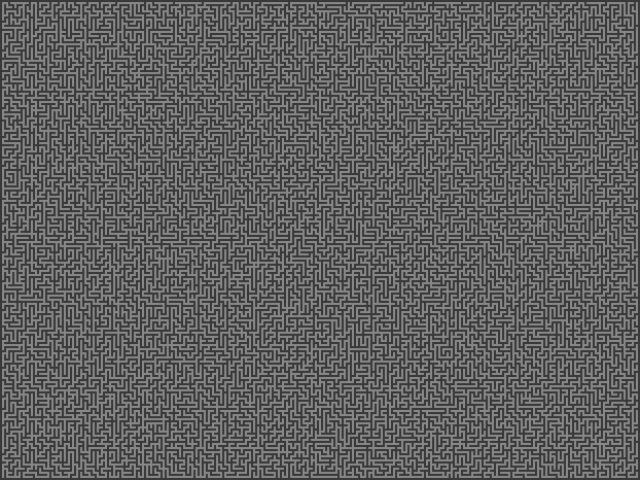
Write a Shadertoy shader that draws this pattern.

```glsl
const ivec2 MAZE = ivec2(155, 116);   // cells across and up
const int STRIDE = 11;                // row length of a block's window
const int AREA = STRIDE * STRIDE;

float hash(vec3 p) {
    p = fract(p * vec3(0.1031, 0.1030, 0.0973));
    p += dot(p, p.zyx + 31.32);
    return fract((p.x + p.y) * p.z);
}

// Ragged blocks, about 7 by 7 cells; (-1, -1) lies outside the maze.
// The side cuts vary only in the core rows, so every block is connected
ivec2 blockOf(ivec2 cell) {
    if (any(lessThan(cell, ivec2(0))) || any(greaterThanEqual(cell, MAZE))) return ivec2(-1);
    int strip = (cell.y + int(4.0 * hash(vec3(cell.x, 19, 11)))) / 7;
    int coreRow = clamp(cell.y, 7 * strip, 7 * strip + 3);
    int column = (cell.x + int(4.0 * hash(vec3(coreRow, 3, 37)))) / 7;
    return ivec2(column, strip);
}

// Wraps into the window; its last row and column always stay blocked
int wrapIndex(int i) {
    return (i + AREA) % AREA;
}

// Depth-first walk through one block.
// Each entry: -1 blocked, 0 unvisited, otherwise index of the parent + 1
void carveBlock(ivec2 block, ivec2 corner, out int parent[AREA]) {
    for (int i = 0; i < AREA; i++) {
        ivec2 cell = corner + ivec2(i % STRIDE, i / STRIDE);
        parent[i] = blockOf(cell) == block ? 0 : -1;
    }
    int moves[4] = int[4](1, STRIDE, -1, -STRIDE);
    ivec2 root = min(corner + 5, MAZE - 1) - corner;
    int at = root.x + root.y * STRIDE;
    parent[at] = at + 1;

    for (int s = 0; s < 140; s++) {
        float dice = 8.0 * hash(vec3(block, s + 5));
        int first = int(dice) & 3;
        int turn = dice < 4.0 ? 1 : 3;
        int next = -1;
        for (int k = 0; k < 4; k++) {
            int n = wrapIndex(at + moves[(first + k * turn) & 3]);
            if (parent[n] == 0) {
                next = n;
                break;
            }
        }
        if (next >= 0) {
            parent[next] = at + 1;
            at = next;
        } else {
            if (parent[at] == at + 1) break;   // back at the root
            at = parent[at] - 1;
        }
    }
}

// 1 where a passage leads from the cell to its neighbour
float passage(ivec2 cell, ivec2 side, ivec2 block, ivec2 corner, int parent[AREA]) {
    ivec2 other = blockOf(cell + side);
    if (other.x < 0) return 0.0;
    if (other != block) return step(hash(vec3(2 * cell + side, 41)), 0.045);
    ivec2 local = cell - corner;
    int a = local.x + local.y * STRIDE;
    int b = wrapIndex(a + side.x + side.y * STRIDE);
    return parent[a] == b + 1 || parent[b] == a + 1 ? 1.0 : 0.0;
}

void mainImage(out vec4 fragColor, in vec2 fragCoord) {
    // Walls and passages are equally wide, with a wall all around
    vec2 tiles = vec2(2 * MAZE + 1);
    vec2 pos = (fragCoord / iResolution.xy * tiles - 0.5) * 0.5;
    vec2 footprint = 0.5 * tiles / iResolution.xy;
    ivec2 cell = ivec2(floor(pos));
    vec2 offset = fract(pos) - 0.5;

    // Share of the footprint over the cell's column and row
    vec2 cover = clamp((0.25 - abs(offset)) / footprint + 0.5, 0.0, 1.0);

    float light = 0.0;
    ivec2 block = blockOf(cell);
    if (block.x >= 0) {
        ivec2 corner = block * 7 - 3;
        int parent[AREA];
        carveBlock(block, corner, parent);
        ivec2 side = ivec2(offset.x < 0.0 ? -1 : 1, offset.y < 0.0 ? -1 : 1);
        float openX = passage(cell, ivec2(side.x, 0), block, corner, parent);
        float openY = passage(cell, ivec2(0, side.y), block, corner, parent);
        light = cover.x * cover.y
              + (1.0 - cover.x) * cover.y * openX
              + cover.x * (1.0 - cover.y) * openY;
    }

    vec3 wallGrey = vec3(0.225);
    vec3 pathGrey = vec3(0.53);
    fragColor = vec4(mix(wallGrey, pathGrey, light), 1.0);
}
```
